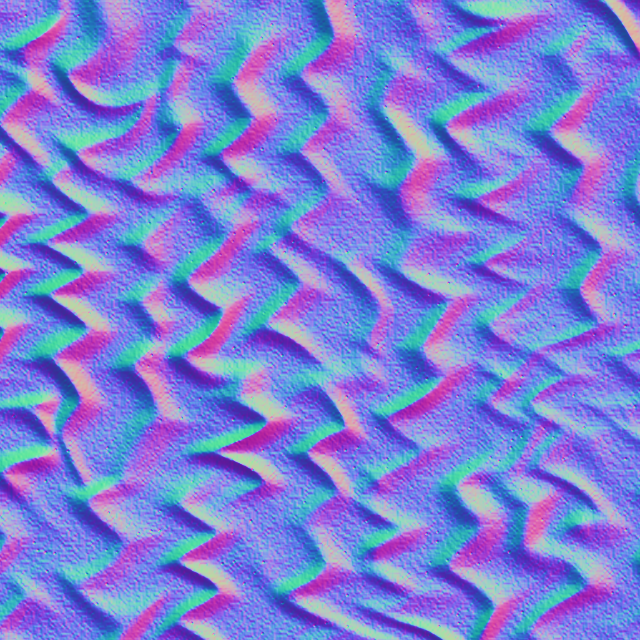
This texture map is drawn by a WebGL 1 fragment shader. Its source:

```glsl
precision highp float;
// Tangent-space normal map of wind-blown sand: wandering zigzag ripples with
// narrow crests, fine grain and scattered pits. A height field is built from
// warped asymmetric waves, then its finite-difference slope becomes colour.

uniform vec2 u_resolution;

const float TAU = 6.2831853;
const float RIPPLE_SPACING = 0.14;
const float ZIGZAG_PERIOD = 0.115;
const float RIPPLE_HEIGHT = 0.043;
const float RISE_SHARE = 0.48;
const float SLOPE_STEP = 0.001;
const float PREVAILING_TILT = 0.08;
const float NORMAL_LENGTH = 0.87;

float hash(vec2 p) {
  return fract(sin(dot(p, vec2(127.1, 311.7))) * 43758.5453);
}

// Value noise with a quintic fade, so that slopes stay continuous
float noise(vec2 p) {
  vec2 cell = floor(p);
  vec2 f = fract(p);
  f = f * f * f * (f * (f * 6.0 - 15.0) + 10.0);
  float low = mix(hash(cell), hash(cell + vec2(1.0, 0.0)), f.x);
  float high = mix(hash(cell + vec2(0.0, 1.0)), hash(cell + 1.0), f.x);
  return mix(low, high, f.y);
}

// One wave: concave windup, pointed crest, milder far side
float crestProfile(float phase, float softness) {
  float t = fract(phase);
  bool rising = t < RISE_SHARE;
  float s = rising ? 0.5 * t / RISE_SHARE
                   : 0.5 + 0.5 * (t - RISE_SHARE) / (1.0 - RISE_SHARE);
  float c = cos(0.5 * TAU * s);
  float top = sqrt(1.0 + softness);
  float h = (top - sqrt(c * c + softness)) / (top - sqrt(softness));
  return pow(max(h, 0.0), rising ? 2.0 : 1.3);
}

// Chevron-bent ripples whose course, height and sharpness wander
float ripples(vec2 p, float seed) {
  vec2 q = p + seed * vec2(3.7, 1.9);
  float row = p.y / ZIGZAG_PERIOD + 0.95 * noise(q * vec2(7.0, 3.5)) + seed;
  float reach = 0.015 + 0.022 * noise(q * 7.0 + 11.0);
  float bend = reach * asin(0.87 * sin(TAU * row));
  float wander = 0.09 * noise(q * 5.0 + 23.0) + 0.028 * noise(q * 12.0 + 29.0);
  float sharpness = noise(q * 8.0 + 37.0);
  float softness = mix(0.26, 0.012, sharpness);
  float strength = mix(0.2, 1.45, noise(q * 9.0 + 51.0));
  float phase = (p.x + bend + wander) / RIPPLE_SPACING + seed;
  return strength * crestProfile(phase, softness);
}

// Sparse round pits, at most one in each cell
float pits(vec2 p, float cells) {
  vec2 cell = floor(p * cells);
  vec2 centre = 0.3 + 0.4 * vec2(hash(cell + 3.1), hash(cell + 7.7));
  float d = length(fract(p * cells) - centre);
  float present = step(0.93, hash(cell + 19.3));
  return present * (1.0 - smoothstep(0.02, 0.18, d));
}

float sandHeight(vec2 p) {
  float blend = smoothstep(0.3, 0.7, noise(p * 6.0 + 71.0));
  float dunes = mix(ripples(p, 0.37), ripples(p, 1.81), blend);
  float swell = 0.016 * noise(p * vec2(8.0, 11.0) + 83.0);
  float grain = 0.0022 * noise(p * 255.0) + 0.0012 * noise(p * 125.0 + 5.0);
  return RIPPLE_HEIGHT * dunes + swell + grain - 0.0026 * pits(p, 62.0);
}

vec2 slopeAt(vec2 p, float e) {
  vec2 dx = vec2(e, 0.0);
  vec2 dy = vec2(0.0, e);
  return vec2(sandHeight(p + dx) - sandHeight(p - dx),
              sandHeight(p + dy) - sandHeight(p - dy)) / (2.0 * e);
}

void main() {
  vec2 p = gl_FragCoord.xy / u_resolution;
  vec2 slope = slopeAt(p, SLOPE_STEP) + vec2(PREVAILING_TILT, 0.0);
  vec3 normal = NORMAL_LENGTH * normalize(vec3(-slope, 1.0));
  gl_FragColor = vec4(normal * 0.5 + 0.5, 1.0);
}
```
